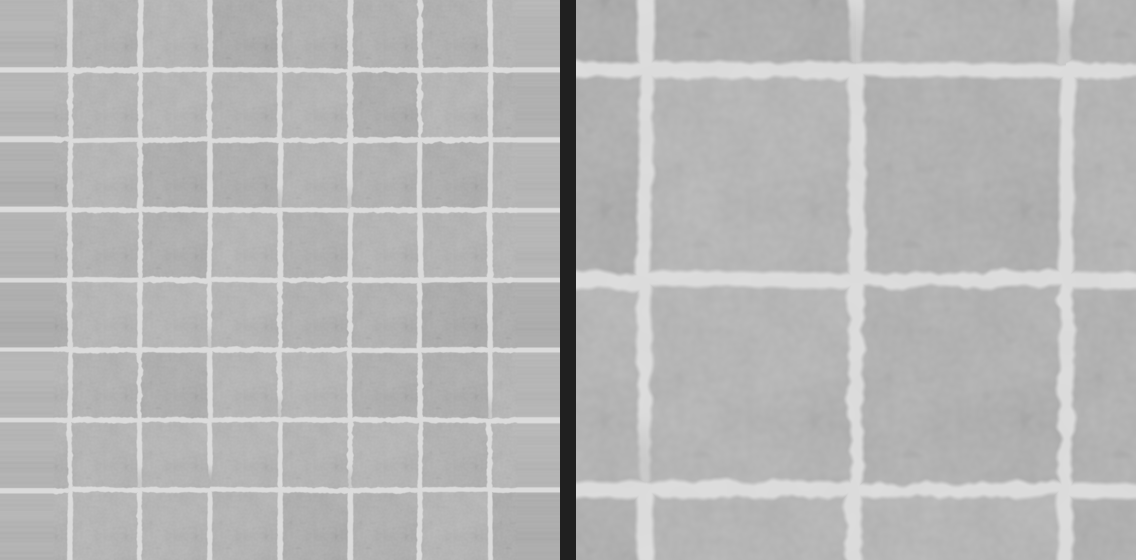
Left: the whole. Right: its middle third, enlarged.
Reproduce this texture procedurally as a three.js fragment shader.

```glsl
// Grey stone tiles, eight by eight, with rough pale grout and smeared side margins.
varying vec2 vUv;

float hash(vec2 p) {
  return fract(sin(dot(p, vec2(127.1, 311.7))) * 43758.55);
}

// Gradient noise, roughly -0.7 to 0.7.
float gradientDot(vec2 cell, vec2 offset) {
  float angle = 6.2832 * hash(cell);
  return dot(vec2(cos(angle), sin(angle)), offset);
}

float noise(vec2 p) {
  vec2 i = floor(p), f = fract(p);
  vec2 u = f * f * f * (f * (f * 6.0 - 15.0) + 10.0);
  vec2 e = vec2(1.0, 0.0);
  float low = mix(gradientDot(i, f), gradientDot(i + e.xy, f - e.xy), u.x);
  float high = mix(gradientDot(i + e.yx, f - e.yx), gradientDot(i + e.xx, f - e.xx), u.x);
  return mix(low, high, u.y);
}

float fbm(vec2 p) {
  float sum = 0.0, amplitude = 0.5;
  for (int i = 0; i < 4; i++) {
    sum += amplitude * noise(p);
    p = p * 2.1 + 17.3;
    amplitude *= 0.6;
  }
  return sum;
}

// Grout coverage: p.x runs across the joint and p.y along it, in tiles.
float joint(vec2 p, float seed, float worn) {
  float line = floor(p.x + 0.5);
  float along = fract(p.y);
  vec2 id = vec2(line, floor(p.y)) + seed;

  // Each segment has its own shift, tilt, width and roughness.
  float shift = 0.014 * (hash(id + 3.1) - 0.5);
  float tilt = 0.03 * (hash(id + 7.7) - 0.5) * (along - 0.5);
  float across = p.x - line - shift - tilt;
  float edge = sign(across) * 4.3 + line * 11.37 + seed;
  float rough = mix(0.008, 0.03, hash(id + 5.9));
  float wobble = rough * (noise(vec2(p.y * 7.0, edge)) + 0.6 * noise(vec2(p.y * 19.0, edge + 40.6)));

  // Worn segments taper away at their lower end.
  float taper = worn * (1.0 - smoothstep(0.12, 0.4, along));
  float halfWidth = (0.032 + 0.008 * hash(id + 9.3)) * (1.0 - 0.6 * taper);
  float inside = step(0.5, line) * step(line, 7.5);
  float cover = 1.0 - smoothstep(-0.014, 0.016, abs(across) - halfWidth - wobble);
  return cover * (1.0 - taper) * inside;
}

void main() {
  // Clamping across draws the outer margins out into level streaks.
  vec2 p = vUv * 8.0;
  p.x = clamp(p.x, 0.75, 7.4);
  vec2 tile = floor(p);
  vec2 local = fract(p);

  // Tile tone, with the same mottling on each stone.
  float dark = hash(tile + 2.6);
  float tone = 0.715 - 0.042 * dark * dark;
  tone += 0.035 * fbm(local * 4.0 + 8.2) + 0.02 * fbm(p * 3.0 + 31.7);
  tone += 0.016 * noise(local * 24.0 + 5.4);
  tone -= 0.012 * smoothstep(0.2, 0.9, local.x) * smoothstep(0.9, 0.2, local.y);
  float speck = smoothstep(0.3, 0.6, noise(local * 11.0 + 3.7));
  tone -= (0.008 + 0.012 * dark) * speck;

  // Upright joints, a few of them worn, then level joints.
  vec2 segment = vec2(floor(p.x + 0.5), tile.y);
  float worn = 0.45 * step(0.93, hash(segment + 13.5));
  if (abs(segment.x - 3.0) < 0.5 && abs(segment.y - 1.0) < 0.5) worn = 1.0;
  float grout = max(joint(p, 0.37, worn), joint(p.yx, 50.61, 0.0));

  float groutTone = 0.86 + 0.012 * noise(p * 5.0);
  gl_FragColor = vec4(vec3(mix(tone, groutTone, grout)), 1.0);
}
```
